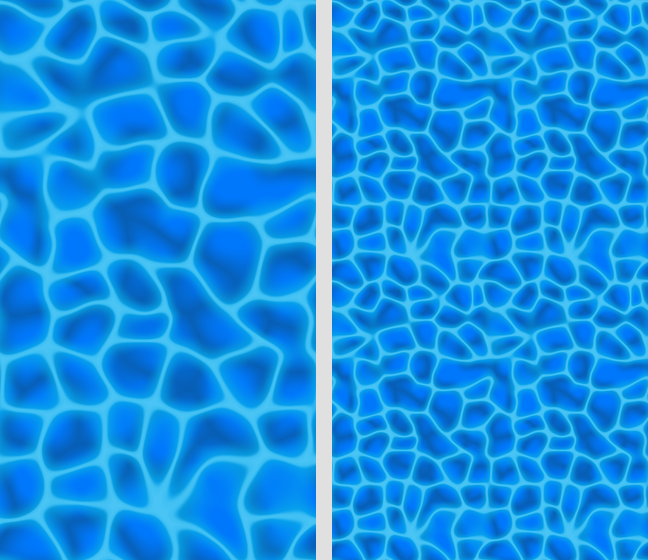
Left: one tile. Right: repeated 2 by 2.
Write a Shadertoy shader that draws this texture.

```glsl
// Tiling sunlit pool water: a pale caustic web over blue cells with soft shadows
#define WEB_GRID ivec2(6, 11)
#define SHADE_GRID ivec2(5, 9)
#define GROUPS 8
#define ROUNDNESS 8.5
#define JITTER 0.8
#define WARP 0.42
#define WEB_WIDTH 0.035
#define WEB_SOFT 0.022
#define HALO_REACH 0.27
#define SHADE_REACH 0.27

const vec3 DEEP_BLUE  = vec3(0.03, 0.365, 0.69);
const vec3 CLEAR_BLUE = vec3(0.00, 0.47, 0.985);
const vec3 HALO_CYAN  = vec3(0.03, 0.67, 0.91);
const vec3 WEB_CYAN   = vec3(0.29, 0.77, 0.96);

// Integer hash of a wrapped lattice cell, three values in 0..1
vec3 hashCell(ivec2 cell, ivec2 period, uint seed) {
    uvec2 c = uvec2((cell + 4 * period) % period);
    uvec3 h = uvec3(c, seed) * 1664525u + 1013904223u;
    for (int i = 0; i < 2; i++) {
        h.x += h.y * h.z;
        h.y += h.z * h.x;
        h.z += h.x * h.y;
        h ^= h >> 16u;
    }
    return vec3(h & 65535u) / 65536.0;
}

// Wrapping value noise with two channels
vec2 wrapNoise(vec2 p, ivec2 period, uint seed) {
    ivec2 c = ivec2(floor(p));
    vec2 f = fract(p);
    f = f * f * f * (f * (f * 6.0 - 15.0) + 10.0);
    vec2 low  = mix(hashCell(c, period, seed).xy,
                    hashCell(c + ivec2(1, 0), period, seed).xy, f.x);
    vec2 high = mix(hashCell(c + ivec2(0, 1), period, seed).xy,
                    hashCell(c + ivec2(1, 1), period, seed).xy, f.x);
    return mix(low, high, f.y);
}

// Rounded distance to the border between groups of merged Voronoi cells
float borderDistance(vec2 uv, ivec2 grid, uint seed) {
    vec2 p = uv * vec2(grid);
    p += WARP * (wrapNoise(p, grid, seed + 7u) - 0.5);
    ivec2 home = ivec2(floor(p));

    float weight[GROUPS];
    for (int g = 0; g < GROUPS; g++) weight[g] = 0.0;
    for (int y = -2; y <= 2; y++)
    for (int x = -2; x <= 2; x++) {
        ivec2 cell = home + ivec2(x, y);
        vec3 rnd = hashCell(cell, grid, seed);
        vec2 site = vec2(cell) + 0.5 + JITTER * (rnd.xy - 0.5);
        weight[int(rnd.z * float(GROUPS))] += exp(-ROUNDNESS * length(p - site));
    }

    // The strongest group against all the others
    float best = 0.0, rest = 1e-9;
    for (int g = 0; g < GROUPS; g++) {
        rest += min(best, weight[g]);
        best = max(best, weight[g]);
    }
    return log(best / rest) / (2.0 * ROUNDNESS);
}

void mainImage(out vec4 fragColor, in vec2 fragCoord) {
    vec2 uv = fragCoord / iResolution.xy;
    float web = borderDistance(uv, WEB_GRID, 11u);
    float shade = borderDistance(uv, SHADE_GRID, 42u);

    // Blue water with soft shadow folds
    vec3 color = mix(DEEP_BLUE, CLEAR_BLUE, smoothstep(-0.08, SHADE_REACH, shade));

    // Cyan glow inside each cell rim
    float halo = 1.0 - smoothstep(-0.04, HALO_REACH, web);
    color = mix(color, HALO_CYAN, 0.95 * halo);

    // Pale web, a little brighter in its wide junctions
    float line = 1.0 - smoothstep(WEB_WIDTH - WEB_SOFT, WEB_WIDTH + WEB_SOFT, web);
    float junction = 1.0 - smoothstep(-0.04, WEB_WIDTH, web);
    color = mix(color, WEB_CYAN, line * mix(0.8, 1.0, junction));

    fragColor = vec4(color, 1.0);
}
```
